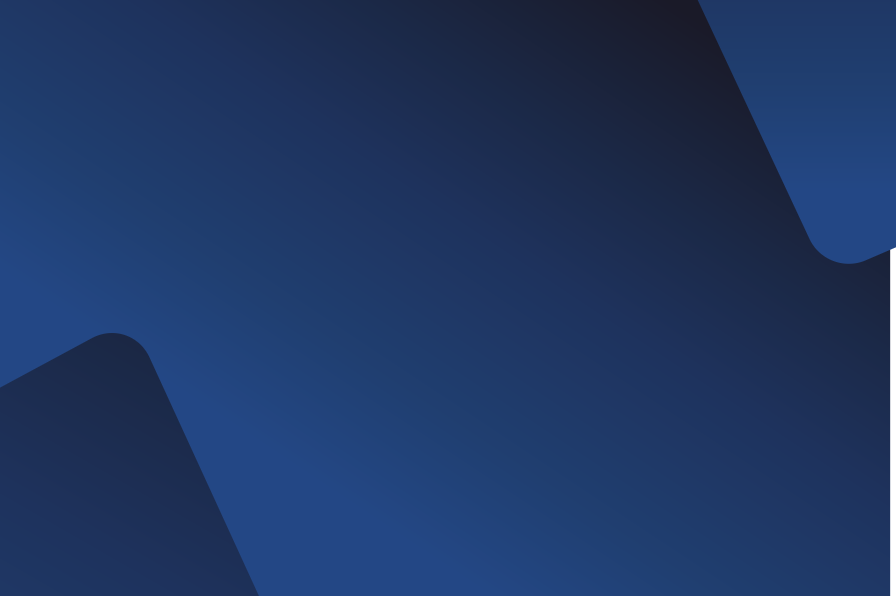
Reproduce this background procedurally as a WebGL 2 fragment shader.

```glsl
#version 300 es
precision highp float;
// Diagonal navy gradient with two tilted rounded panels entering from opposite
// corners and a thin white margin at lower right. Each panel is a rounded corner
// distance function; all fills share one colour ramp.
uniform vec2 u_resolution;
out vec4 fragColor;

// Near-black navy at 0, bright royal blue at 1
vec3 navyRamp(float t) {
    vec3 c = mix(vec3(0.100, 0.100, 0.155), vec3(0.106, 0.160, 0.280), clamp(t / 0.29, 0.0, 1.0));
    c = mix(c, vec3(0.118, 0.197, 0.365), clamp((t - 0.29) / 0.21, 0.0, 1.0));
    c = mix(c, vec3(0.124, 0.245, 0.440), clamp((t - 0.50) / 0.29, 0.0, 1.0));
    return mix(c, vec3(0.139, 0.279, 0.520), clamp((t - 0.79) / 0.21, 0.0, 1.0));
}

// Signed distance to a rounded corner bounded by two outward normals
float roundedCorner(vec2 p, vec2 tip, vec2 normalA, vec2 normalB, float radius) {
    vec2 d = vec2(dot(p - tip, normalA), dot(p - tip, normalB)) + radius;
    return length(max(d, 0.0)) + min(max(d.x, d.y), 0.0) - radius;
}

float coverage(float d) {
    return clamp(0.5 - d * u_resolution.y, 0.0, 1.0);
}

void main() {
    // Height is one unit, y runs downward
    vec2 uv = gl_FragCoord.xy / u_resolution;
    uv.y = 1.0 - uv.y;
    vec2 p = uv * vec2(u_resolution.x / u_resolution.y, 1.0);

    // Backdrop: bands parallel to the canvas diagonal
    vec3 color = navyRamp((0.75 - uv.x + uv.y) / 1.2);

    // White margin on the right edge
    float margin = (0.9935 - uv.x) * u_resolution.x / u_resolution.y;
    color = mix(color, vec3(1.0), coverage(margin));

    // Lower left panel, lighter toward its lower left
    float lowerPanel = roundedCorner(p, vec2(0.2198, 0.532),
        vec2(-0.474, -0.880), vec2(0.909, -0.417), 0.0745);
    float lowerShade = 0.25 + 0.75 * dot(p - vec2(0.235, 0.57), vec2(-0.5, 0.87));
    color = mix(color, navyRamp(lowerShade), coverage(lowerPanel));

    // Upper right panel, brightening downward
    float upperPanel = roundedCorner(p, vec2(1.388, 0.4645),
        vec2(-0.906, 0.424), vec2(0.395, 0.919), 0.07);
    color = mix(color, navyRamp(0.62 + 1.2 * p.y), coverage(upperPanel));

    fragColor = vec4(color, 1.0);
}
```
